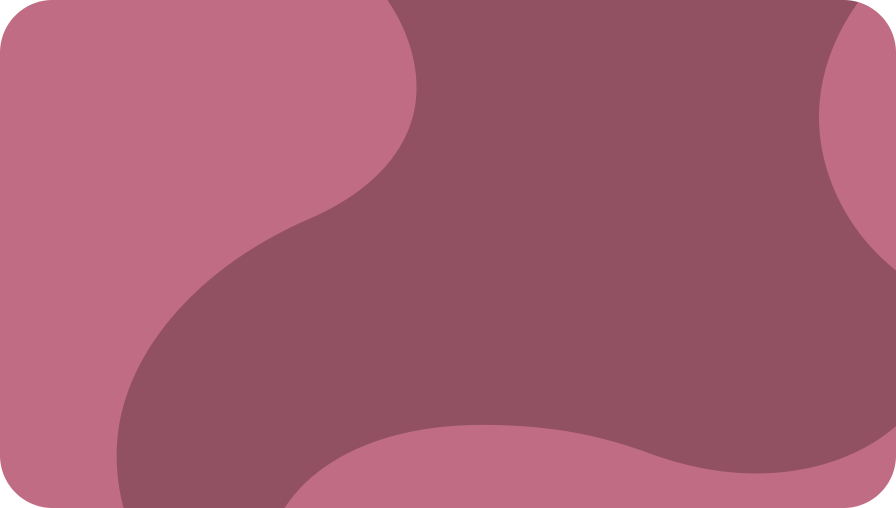
This background is drawn by a WebGL 2 fragment shader. Its source:

```glsl
#version 300 es
precision highp float;
// Flat rounded card with three rose blobs over a dark mauve ground.
// Each blob edge is a chain of cubic Bezier spans, monotone along one axis,
// so a bisection finds the edge and its slope gives a smooth signed distance.

uniform vec2 u_resolution;
out vec4 fragColor;

const vec2 GRID = vec2(768.0, 434.0);   // design grid spanning the canvas, y down
const float CORNER_RADIUS = 45.0;
const int BISECTION_STEPS = 18;
const vec3 MAUVE = vec3(0.572, 0.318, 0.386);
const vec3 ROSE = vec3(0.753, 0.424, 0.516);
const vec3 PAPER = vec3(1.0);

// Control points as (along, across); neighbouring spans share their end points.
const vec2 LEFT_EDGE[13] = vec2[13](
    vec2(0, 332), vec2(23, 348), vec2(50, 357), vec2(75, 357),
    vec2(121, 357), vec2(161, 325), vec2(187, 265),
    vec2(231, 163), vec2(310, 100), vec2(388, 100),
    vec2(405, 100), vec2(420, 102), vec2(434, 106));
const vec2 BOTTOM_EDGE[13] = vec2[13](
    vec2(244, 434), vec2(273, 389), vec2(335, 363), vec2(413, 363),
    vec2(472, 363), vec2(514, 372), vec2(553, 386),
    vec2(585, 398), vec2(617, 404.5), vec2(648, 404.5),
    vec2(695, 404.5), vec2(738, 390), vec2(768, 364));
const vec2 RIGHT_EDGE[7] = vec2[7](
    vec2(0, 737), vec2(31, 714), vec2(66, 702), vec2(100, 702),
    vec2(149, 702), vec2(199, 727), vec2(231, 768));

vec2 bezier(vec2 a, vec2 b, vec2 c, vec2 d, float t) {
    float s = 1.0 - t;
    return s * s * s * a + 3.0 * s * t * (s * b + t * c) + t * t * t * d;
}

vec2 bezierTangent(vec2 a, vec2 b, vec2 c, vec2 d, float t) {
    float s = 1.0 - t;
    return s * s * (b - a) + 2.0 * s * t * (c - b) + t * t * (d - c);
}

// Signed distance across one span, continued straight beyond its ends.
float spanDistance(vec2 q, vec2 a, vec2 b, vec2 c, vec2 d) {
    float low = 0.0, high = 1.0;
    for (int i = 0; i < BISECTION_STEPS; i++) {
        float middle = 0.5 * (low + high);
        if (bezier(a, b, c, d, middle).x < q.x) low = middle;
        else high = middle;
    }
    float t = 0.5 * (low + high);
    vec2 offset = q - bezier(a, b, c, d, t);
    vec2 direction = normalize(bezierTangent(a, b, c, d, t));
    return direction.x * offset.y - direction.y * offset.x;
}

float leftDistance(vec2 q) {
    int k = 0;
    for (int i = 3; i < 12; i += 3) if (q.x > LEFT_EDGE[i].x) k = i;
    return spanDistance(q, LEFT_EDGE[k], LEFT_EDGE[k + 1], LEFT_EDGE[k + 2], LEFT_EDGE[k + 3]);
}

float bottomDistance(vec2 q) {
    int k = 0;
    for (int i = 3; i < 12; i += 3) if (q.x > BOTTOM_EDGE[i].x) k = i;
    return -spanDistance(q, BOTTOM_EDGE[k], BOTTOM_EDGE[k + 1], BOTTOM_EDGE[k + 2], BOTTOM_EDGE[k + 3]);
}

float rightDistance(vec2 q) {
    int k = q.x > RIGHT_EDGE[3].x ? 3 : 0;
    return -spanDistance(q, RIGHT_EDGE[k], RIGHT_EDGE[k + 1], RIGHT_EDGE[k + 2], RIGHT_EDGE[k + 3]);
}

float roundedBox(vec2 p, vec2 halfSize, float radius) {
    vec2 q = abs(p) - halfSize + radius;
    return length(max(q, 0.0)) + min(max(q.x, q.y), 0.0) - radius;
}

float coverage(float signedDistance, float pixel) {
    return clamp(0.5 - signedDistance / pixel, 0.0, 1.0);
}

void main() {
    vec2 uv = gl_FragCoord.xy / u_resolution;
    vec2 p = vec2(uv.x, 1.0 - uv.y) * GRID;
    float pixel = GRID.x / u_resolution.x;

    // Rose blobs over the mauve ground
    float blobs = min(leftDistance(p.yx), min(bottomDistance(p), rightDistance(p.yx)));
    vec3 color = mix(MAUVE, ROSE, coverage(blobs, pixel));

    // Rounded card corners
    float card = roundedBox(p - 0.5 * GRID, 0.5 * GRID, CORNER_RADIUS);
    color = mix(PAPER, color, coverage(card, pixel));
    fragColor = vec4(color, 1.0);
}
```
